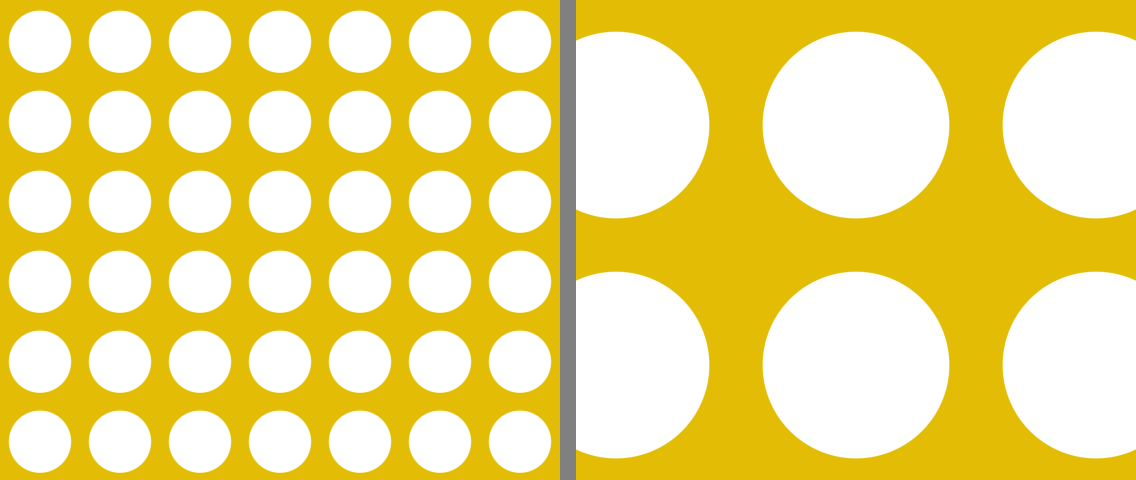
Left: the whole. Right: its middle third, enlarged.
Write a Shadertoy shader that draws this pattern.

```glsl
// White polka dots in a square grid, seven across and six down, on golden yellow.

// Signed distance to a circle centred on the origin.
float circleDistance(vec2 p, float radius) {
    return length(p) - radius;
}

void mainImage(out vec4 fragColor, in vec2 fragCoord) {
    // One dot per cell; whole repeat counts keep the tile seamless.
    vec2 repeats = vec2(7.0, 6.0);
    vec2 cell = fract(fragCoord / iResolution.xy * repeats);

    // Dots sit slightly below the middle of their cells.
    float dist = circleDistance(cell - vec2(0.5, 0.479), 0.389);

    // Blend the edge over about one and a half pixels.
    float halfEdge = 0.75 * repeats.y / iResolution.y;
    float dotMask = 1.0 - smoothstep(-halfEdge, halfEdge, dist);

    vec3 gold = vec3(0.89, 0.74, 0.02);
    vec3 white = vec3(1.0);
    fragColor = vec4(mix(gold, white, dotMask), 1.0);
}
```
